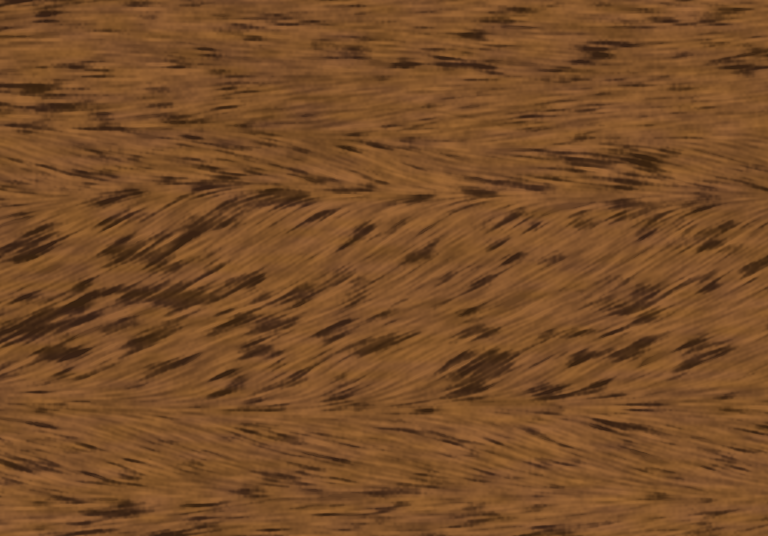
Give the GLSL for this texture, as a Shadertoy shader.

```glsl
// Brown hardwood with slanting interlocked fibres, dark pore flecks and wavy veins.

const vec3 DARK_PORE = vec3(0.20, 0.12, 0.065);
const vec3 PALE_FIBRE = vec3(0.60, 0.395, 0.21);
const int TRACE_STEPS = 14;
const float STEP_LENGTH = 0.003;

float hash(vec2 p) {
    vec3 q = fract(vec3(p.xyx) * 0.1031);
    q += dot(q, q.yzx + 33.33);
    return fract((q.x + q.y) * q.z);
}

float noise(vec2 p) {
    vec2 cell = floor(p);
    vec2 f = fract(p);
    f = f * f * (3.0 - 2.0 * f);
    float low = mix(hash(cell), hash(cell + vec2(1.0, 0.0)), f.x);
    float high = mix(hash(cell + vec2(0.0, 1.0)), hash(cell + vec2(1.0, 1.0)), f.x);
    return mix(low, high, f.y);
}

// Soft horizontal strip between two heights
float band(float y, float low, float high, float soft) {
    return smoothstep(low - soft, low + soft, y)
         - smoothstep(high - soft, high + soft, y);
}

// Height with a gently wandering edge between the growth layers
float layerHeight(vec2 p) {
    return p.y + 0.05 * (noise(p * vec2(2.5, 4.0) + 7.0) - 0.5);
}

// Local fibre direction in radians
float grainAngle(vec2 p) {
    float y = layerHeight(p);
    float rising = 0.40 * band(y, 0.28, 0.61, 0.035);
    float falling = 0.32 * band(y, 0.09, 0.23, 0.04)
                  + 0.27 * band(y, 0.64, 0.74, 0.03);
    float wander = noise(p * vec2(3.0, 10.0) + 31.0) - 0.5;
    return 0.05 + rising - falling + 0.30 * wander;
}

// Noise gathered along the fibre: x is fine strands, y is broad flecks
vec2 traceGrain(vec2 start, float strandScale, vec2 fleckScale) {
    vec2 total = vec2(0.0);
    float weightSum = 0.0;
    for (int side = -1; side <= 1; side += 2) {
        vec2 q = start;
        for (int i = 0; i < TRACE_STEPS; i++) {
            float weight = 1.0 - float(i) / float(TRACE_STEPS);
            vec2 values = vec2(noise(q * strandScale + 500.0),
                               noise(q * fleckScale + 53.0));
            total += weight * values;
            weightSum += weight;
            float angle = grainAngle(q);
            q += float(side) * STEP_LENGTH * vec2(cos(angle), sin(angle));
        }
    }
    return total / weightSum;
}

// Thin wandering contour lines
float veins(vec2 p, float density, float width) {
    float warp = 2.0 * noise(p * vec2(4.0, 3.0) + 11.0);
    float level = noise(vec2(p.x * 1.4, p.y * density + warp));
    float gate = smoothstep(0.4, 0.7, noise(p * vec2(3.0, 9.0) + 83.0));
    return gate * (1.0 - smoothstep(0.0, width, abs(level - 0.5)));
}

void mainImage(out vec4 fragColor, in vec2 fragCoord) {
    vec2 p = fragCoord / iResolution.y;
    float slanted = band(layerHeight(p), 0.28, 0.61, 0.04);
    float straight = 1.0 - slanted;

    // Fibre strands and their spread around the mean
    vec2 grain = traceGrain(p, 175.0, vec2(25.0, 50.0));
    float strand = clamp((grain.x - 0.5) / 0.07, -2.5, 2.5);

    // Pore flecks gather in clusters and fray along the strands
    float cluster = noise(p * vec2(3.5, 9.0) + 19.0) - 0.5;
    float finePores = noise(p * vec2(24.0, 120.0) + 5.0) - 0.5;
    float fleckField = mix(0.5, grain.y, 0.55 + 0.45 * slanted) + 0.16 * cluster
                     - 0.065 * strand + 0.22 * straight * finePores;
    float fleck = smoothstep(0.53, 0.83, fleckField);

    // Short cross ripples and veins in the straighter layers
    float ripple = noise(p * vec2(85.0, 110.0) + 41.0) - 0.5;
    float upper = smoothstep(0.66, 0.78, p.y);
    float vein = veins(p, 19.0, 0.09) * (0.35 + 0.65 * upper) * straight;
    vein *= clamp(0.65 + 1.5 * ripple, 0.0, 1.0);

    // Broad shading
    float shade = noise(p * vec2(2.0, 8.0) + 67.0) - 0.5;
    float streak = noise(p * vec2(7.0, 45.0) + 23.0) - 0.5;

    float tone = 0.71 + 0.085 * strand + 0.09 * shade
               + 0.09 * streak * straight + 0.12 * ripple * straight
               - 0.50 * fleck - 0.20 * vein;
    vec3 color = mix(DARK_PORE, PALE_FIBRE, clamp(tone, 0.04, 1.0));

    // Alternating rosy and golden fibres
    float tint = noise(p * vec2(14.0, 60.0) + 97.0) - 0.5;
    color += tint * vec3(-0.006, -0.006, 0.028);

    fragColor = vec4(color, 1.0);
}
```
